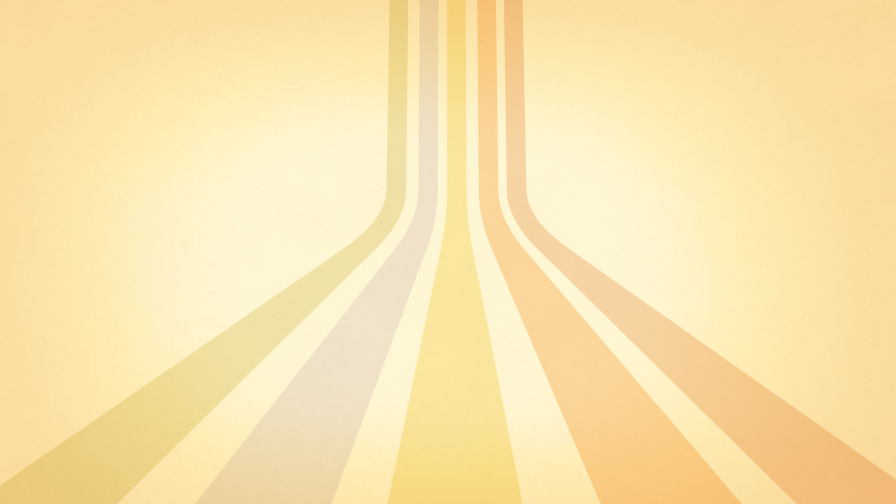
This background is drawn by a Shadertoy shader. Its source:

```glsl
// Five pastel retro stripes drop down a wall, bend, and fan out over a floor.
// Each stripe is the span between two bent edge curves, tinted onto aged cream
// paper made of a soft rounded vignette plus value-noise mottling and grain.

#define BEND_Y 0.565        // height where the wall meets the floor
#define BEND_SOFT 0.058     // half height of the rounded bend
#define STRIPE_WIDTH 0.037  // stripe width at the top
#define WALL_SPREAD 0.06    // widening of the wall part towards the bend
#define MOTTLE 0.035        // strength of the paper blotches
#define GRAIN 0.012         // strength of the fine paper grain

const vec3 CREAM = vec3(1.0, 0.963, 0.825);
const vec3 STRAW = vec3(0.995, 0.922, 0.70);
const vec3 AMBER = vec3(0.982, 0.86, 0.61);

float hash(vec2 p) {
    vec3 h = fract(vec3(p.xyx) * 0.1031);
    h += dot(h, h.yzx + 33.33);
    return fract((h.x + h.y) * h.z);
}

float valueNoise(vec2 p) {
    vec2 cell = floor(p), f = fract(p);
    f = f * f * (3.0 - 2.0 * f);
    return mix(mix(hash(cell), hash(cell + vec2(1, 0)), f.x),
               mix(hash(cell + vec2(0, 1)), hash(cell + vec2(1, 1)), f.x), f.y);
}

float fbm(vec2 p) {
    float sum = 0.0, amp = 0.5;
    for (int i = 0; i < 5; i++) {
        sum += amp * valueNoise(p);
        p = p * 2.03 + 17.3;
        amp *= 0.5;
    }
    return sum;
}

// Cream centre fading to amber borders, with blotches and grain.
vec3 paper(vec2 p, float halfWidth) {
    vec2 q = abs(vec2((p.x + 0.025) / halfWidth,
                      (p.y - 0.47) / (p.y > 0.47 ? 0.54 : 0.57)));
    float radius = pow(dot(q * q, q), 1.0 / 3.0);
    float blotch = fbm(p * 7.0 + 20.0) - 0.48;
    float age = smoothstep(0.3, 1.2, radius + blotch * 0.18);

    // A faint yellow stain on the upper right.
    vec2 stain = (p - vec2(0.72, 0.77)) / vec2(0.30, 0.24);
    age += 0.22 * exp(-dot(stain, stain)) * (1.0 - age);

    vec3 color = mix(CREAM, STRAW, smoothstep(0.0, 0.55, age));
    color = mix(color, AMBER, smoothstep(0.4, 1.0, age));
    float grain = valueNoise(p * 150.0 + 60.0) - 0.5;
    return color + (MOTTLE * blotch + GRAIN * grain) * vec3(0.5, 0.8, 1.2);
}

// Horizontal place of an edge at height y, from its top and foot places.
float bentEdge(float top, float foot, float y) {
    float drop = BEND_Y - y;
    float h = clamp(0.5 + 0.5 * drop / BEND_SOFT, 0.0, 1.0);
    float ramp = BEND_SOFT * h * h + max(drop - BEND_SOFT, 0.0);
    float wall = clamp((1.0 - y) / (1.0 - BEND_Y), 0.0, 1.0);
    float neck = top * (1.0 + WALL_SPREAD * wall);
    return mix(neck, foot, ramp / BEND_Y);
}

float coverage(float d) {
    return clamp(0.5 + d / max(fwidth(d), 1e-5), 0.0, 1.0);
}

void mainImage(out vec4 fragColor, in vec2 fragCoord) {
    // Heights as unit, x measured from the middle.
    vec2 p = (fragCoord - vec2(0.5 * iResolution.x, 0.0)) / iResolution.y;
    vec3 color = paper(p, 0.5 * iResolution.x / iResolution.y);

    // Left edge at the top, then left and right edge at the foot.
    vec3 stripes[5] = vec3[5](
        vec3(-0.116, -0.942, -0.657), vec3(-0.056, -0.502, -0.231),
        vec3(-0.002, -0.120, 0.148), vec3(0.058, 0.303, 0.583),
        vec3(0.111, 0.692, 0.958));
    vec3 tints[5] = vec3[5](
        vec3(0.94, 0.92, 0.79), vec3(0.94, 0.92, 0.95),
        vec3(0.98, 0.935, 0.745), vec3(0.985, 0.87, 0.735),
        vec3(0.966, 0.86, 0.775));

    for (int i = 0; i < 5; i++) {
        vec3 s = stripes[i];
        float left = bentEdge(s.x, s.y, p.y);
        float right = bentEdge(s.x + STRIPE_WIDTH, s.z, p.y);
        float mask = coverage(p.x - left) * coverage(right - p.x);
        color *= mix(vec3(1.0), tints[i], mask);
    }
    fragColor = vec4(clamp(color, 0.0, 1.0), 1.0);
}
```
